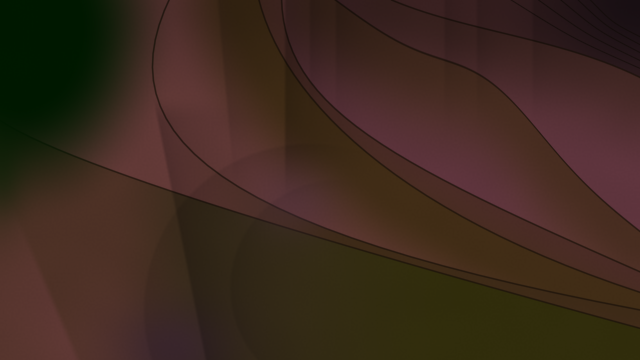
Give the GLSL for this background, as a WebGL 1 fragment shader.

```glsl
precision highp float;
uniform vec2 u_resolution;

const float ASPECT = 16.0 / 9.0;
const int CURVE_STEPS = 28;
const int FAN_LINES = 5;
const float LINE_HALF_WIDTH = 0.0022;
const float LINE_STRENGTH = 0.72;
const float GRAIN = 0.025;
const vec3 INK = vec3(0.10, 0.065, 0.035);
const vec3 DEEP_GREEN = vec3(0.0, 0.095, 0.0);
const vec3 ROSE = vec3(0.385, 0.225, 0.215);
const vec3 MAUVE = vec3(0.37, 0.205, 0.24);
const vec3 UMBER = vec3(0.28, 0.175, 0.125);
const vec3 OLIVE = vec3(0.255, 0.175, 0.085);
const vec3 MOSS = vec3(0.19, 0.175, 0.045);
const vec3 PLUM = vec3(0.23, 0.145, 0.20);
const vec3 NIGHT = vec3(0.12, 0.075, 0.095);

vec2 gradientAt(vec2 cell) {
  float h = fract(sin(dot(cell, vec2(127.1, 311.7))) * 43758.5);
  return vec2(cos(h * 6.2832), sin(h * 6.2832));
}

float gradientNoise(vec2 p) {
  vec2 i = floor(p), f = fract(p);
  vec2 u = f * f * (3.0 - 2.0 * f);
  vec2 e = vec2(0.0, 1.0);
  float low = mix(dot(gradientAt(i), f), dot(gradientAt(i + e.yx), f - e.yx), u.x);
  float high = mix(dot(gradientAt(i + e.xy), f - e.xy), dot(gradientAt(i + e.yy), f - e.yy), u.x);
  return mix(low, high, u.y);
}

vec2 bezier(vec2 a, vec2 b, vec2 c, vec2 d, float t) {
  float s = 1.0 - t;
  return s * s * s * a + 3.0 * s * t * (s * b + t * c) + t * t * t * d;
}

// Signed distance to a cubic curve, negative below and left of it
float curveDistance(vec2 p, vec2 a, vec2 b, vec2 c, vec2 d) {
  float best = 1e5, side = 1.0;
  vec2 start = a;
  for (int i = 1; i <= CURVE_STEPS; i++) {
    vec2 end = bezier(a, b, c, d, float(i) / float(CURVE_STEPS));
    vec2 along = end - start, q = p - start;
    vec2 gap = q - along * clamp(dot(q, along) / dot(along, along), 0.0, 1.0);
    float dist = dot(gap, gap);
    if (dist < best) {
      best = dist;
      side = along.x * q.y - along.y * q.x < 0.0 ? -1.0 : 1.0;
    }
    start = end;
  }
  return side * sqrt(best);
}

float lineMask(float d, float halfWidth, float px) {
  return 1.0 - smoothstep(halfWidth - px, halfWidth + px, abs(d));
}

// Sheet shaded away from its edge, with a dark rim
void addSheet(inout vec3 col, float d, vec3 nearTone, vec3 farTone, vec2 fade, float px) {
  vec3 tone = mix(nearTone, farTone, smoothstep(fade.x, fade.y, -d));
  col = mix(col, tone, 1.0 - smoothstep(-px, px, d));
  col = mix(col, INK, LINE_STRENGTH * lineMask(d, LINE_HALF_WIDTH, px));
}

// Shadow that starts at an edge and fades to the right
float fold(float x, float width) {
  return smoothstep(-0.006, 0.006, x) * exp(-max(x, 0.0) / width);
}

float glow(vec2 p, vec2 center, vec2 size) {
  vec2 q = (p - center) / size;
  return exp(-dot(q, q));
}

void main() {
  vec2 p = gl_FragCoord.xy / u_resolution * vec2(ASPECT, 1.0);
  float px = 0.8 / u_resolution.y;

  // Dark corner and fan of fine lines
  vec3 col = mix(NIGHT, vec3(0.29, 0.165, 0.165), smoothstep(0.0, 0.5, distance(p, vec2(ASPECT, 1.0))));
  for (int i = 0; i < FAN_LINES; i++) {
    float k = float(i);
    vec2 a = vec2(1.42 + 0.083 * k - 0.007 * k * k, 1.0);
    vec2 b = vec2(ASPECT, 0.81 + 0.022 * k);
    vec2 mid = mix(a, b, 0.5) - vec2(0.008, 0.012);
    col = mix(col, INK * 0.7, 0.65 * lineMask(curveDistance(p, a, mid, mid, b), 0.0014, px));
  }

  // Overlapping sheets, back to front
  float d = curveDistance(p, vec2(1.088, 1.0), vec2(1.296, 0.912), vec2(1.551, 0.896), vec2(ASPECT, 0.785));
  addSheet(col, d, vec3(0.27, 0.16, 0.145), MAUVE, vec2(0.0, 0.28), px);

  vec2 bent = p - vec2(0.0, 0.1 * exp(-pow((p.x - 1.366) / 0.197, 2.0)));
  vec2 top = vec2(0.931, 1.0), low = vec2(ASPECT, 0.356);
  d = curveDistance(bent, top, mix(top, low, 0.33), mix(top, low, 0.67), low);
  addSheet(col, d, UMBER, mix(MAUVE, ROSE, smoothstep(1.3, 1.7, p.x)), vec2(0.02, 0.27), px);

  d = curveDistance(p, vec2(0.782, 1.007), vec2(0.787, 0.699), vec2(1.088, 0.549), vec2(ASPECT, 0.245));
  addSheet(col, d, vec3(0.29, 0.17, 0.145), UMBER, vec2(0.0, 0.12), px);

  d = curveDistance(p, vec2(0.718, 1.005), vec2(0.787, 0.727), vec2(1.10, 0.41), vec2(ASPECT, 0.188));
  addSheet(col, d, OLIVE, ROSE, vec2(0.06, 0.27), px);

  d = curveDistance(p, vec2(0.475, 1.012), vec2(0.282, 0.618), vec2(0.613, 0.359), vec2(ASPECT, 0.139));
  vec3 sliver = mix(ROSE, vec3(0.24, 0.165, 0.09), smoothstep(0.45, 0.95, p.x));
  addSheet(col, d, sliver, ROSE, vec2(0.0, 0.3), px);

  // Front sheet with a slanted ray and a plum base
  float slant = p.x - 0.428 - 0.2 * (0.72 - p.y);
  vec3 front = mix(vec3(0.30, 0.19, 0.145), vec3(0.215, 0.17, 0.10), smoothstep(0.3, 0.6, p.x));
  front = mix(front, MOSS, smoothstep(0.6, 1.3, p.x));
  float ray = p.x - 0.035 - 0.427 * (0.433 - p.y);
  float rayMask = (1.0 - smoothstep(-0.015, 0.008, ray)) * exp(min(ray, 0.0) * 3.0);
  front = mix(front, ROSE, 0.8 * rayMask * smoothstep(0.5, 0.1, p.y + 0.0) * step(p.y, 0.5));
  front = mix(front, ROSE, 0.35 * glow(p, vec2(0.27, 0.0), vec2(0.12, 0.2)));
  front = mix(front, PLUM, 0.75 * glow(p, vec2(0.48, 0.03), vec2(0.16, 0.12)));
  d = curveDistance(p, vec2(0.0, 0.666), vec2(0.2, 0.53), vec2(1.0, 0.30), vec2(ASPECT, 0.088));
  addSheet(col, d, front, front, vec2(0.0, 0.1), px);

  // Translucent folds and arcs
  float upper = smoothstep(0.6, 0.95, p.y);
  float shade = 0.22 * fold(slant, 0.12) * (1.0 - smoothstep(0.66, 0.74, p.y));
  shade += 0.14 * fold(p.x - 0.605 - 0.09 * (1.0 - p.y), 0.1) * smoothstep(0.45, 0.75, p.y);
  shade += 0.22 * fold(p.x - 0.792, 0.16) * smoothstep(0.42, 0.62, p.y);
  shade += 0.12 * upper * (fold(p.x - 0.861, 0.07) + fold(p.x - 0.933, 0.15));
  shade += 0.13 * upper * (fold(p.x - 1.235, 0.08) + fold(p.x - 1.325, 0.1) + fold(p.x - 1.48, 0.12));
  for (int i = 0; i < 2; i++) {
    float k = float(i);
    float rim = 0.46 - 0.16 * k - distance(p, vec2(0.86 + 0.08 * k, 0.14 + 0.06 * k));
    shade += 0.09 * fold(rim, 0.12) * (1.0 - smoothstep(0.75, 1.05, p.x));
  }
  col *= 1.0 - shade;
  col = mix(col, PLUM * 1.35, 0.35 * glow(p, vec2(0.82, 0.44), vec2(0.12, 0.1)));
  col *= 1.0 - 0.2 * smoothstep(0.65, 1.0, p.y);

  // Green pool in the upper left
  float pool = 1.0 - smoothstep(0.17, 0.45, length((p - vec2(0.05, 0.92)) * vec2(1.0, 0.8)));
  col = mix(col, DEEP_GREEN, pool);
  col = mix(col, DEEP_GREEN * 1.2, 0.45 * glow(p, vec2(0.0, 0.52), vec2(0.06, 0.14)));

  // Fine surface grain
  col *= 1.0 + GRAIN * (gradientNoise(p * 160.0) + gradientNoise(p * 9.0));
  gl_FragColor = vec4(col, 1.0);
}
```
